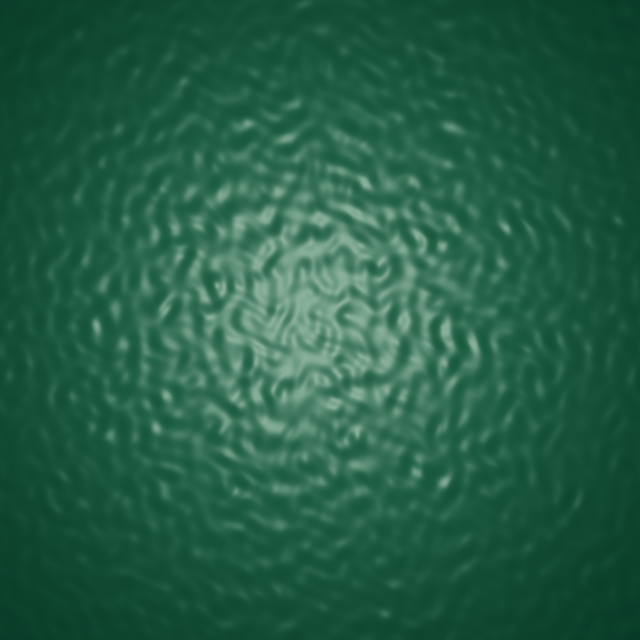
Reproduce this background procedurally as a Shadertoy shader.

```glsl
const vec3 RIM_GREEN = vec3(0.035, 0.235, 0.155);
const vec3 BODY_GREEN = vec3(0.09, 0.355, 0.245);
const vec3 SHEEN = vec3(0.54, 0.69, 0.61);
const vec2 LIGHT_POS = vec2(-0.010, 0.010);  // from the canvas centre
const float LOBE_WIDTH = 0.135;              // spread of the highlight
const float LOBE_TAIL = 3.5;                 // lower means a longer falloff
const float ROUGHNESS = 0.072;               // strength of the bumps
const float COARSE_FREQ = 85.0;
const float FINE_FREQ = 270.0;
const float WARP = 0.005;
const float GRAIN_SHADE = 0.22;
const int WAVES = 36;
const float GOLDEN_ANGLE = 2.39996;

float hash(float n) {
    return fract(sin(n * 12.9898) * 4375.85);
}

// Slope of a bumpy surface: sines in evenly spread directions
vec2 surfaceSlope(vec2 p) {
    p += WARP * sin(p.yx * vec2(31.0, 27.0) + vec2(1.3, 4.1));
    p += 0.5 * WARP * sin(p.yx * vec2(67.0, 73.0) + vec2(2.7, 0.6));
    vec2 slope = vec2(0.0);
    for (int i = 0; i < WAVES; i++) {
        float n = float(i);
        float angle = n * GOLDEN_ANGLE;
        vec2 dir = vec2(cos(angle), sin(angle));
        float freq = mix(COARSE_FREQ, FINE_FREQ, hash(n + 3.7));
        float phase = 6.2832 * hash(n + 51.3);
        slope += dir * cos(dot(p, dir) * freq + phase);
    }
    return slope * 2.0 * ROUGHNESS / sqrt(float(WAVES));
}

void mainImage(out vec4 fragColor, in vec2 fragCoord) {
    vec2 p = (fragCoord - 0.5 * iResolution.xy) / min(iResolution.x, iResolution.y);
    vec2 toPoint = p - LIGHT_POS;
    float dist = length(toPoint);
    vec2 slope = surfaceSlope(p);

    // Diffuse falloff, faintly shaded by the bumps
    float body = 1.0 - smoothstep(0.22, 0.76, dist);
    vec3 color = mix(RIM_GREEN, BODY_GREEN, body);
    float facing = dot(slope, toPoint) / (dist + 0.1);
    color *= 1.0 + GRAIN_SHADE * facing;

    // Highlight where the slope turns towards the light
    vec2 miss = toPoint - slope;
    float spread = dot(miss, miss) / (2.0 * LOBE_WIDTH * LOBE_WIDTH);
    float gloss = pow(1.0 + spread / LOBE_TAIL, -LOBE_TAIL);
    color = mix(color, SHEEN, gloss);

    fragColor = vec4(color, 1.0);
}
```
